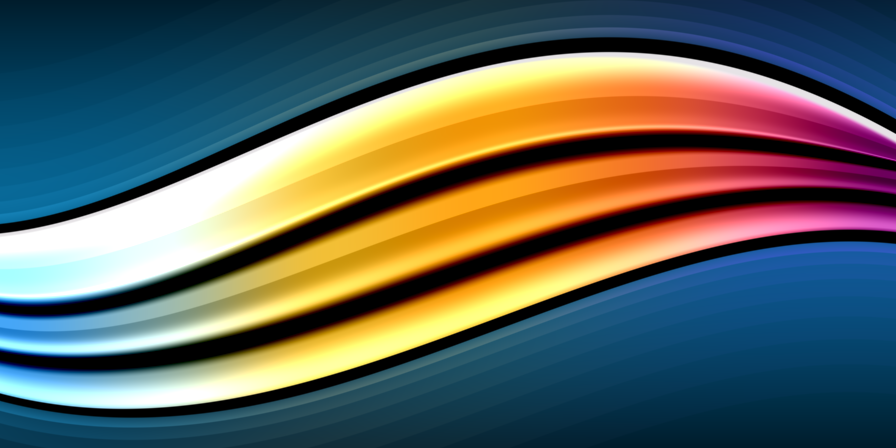
Give the GLSL for this background, as a WebGL 1 fragment shader.

```glsl
precision highp float;
// A glossy ribbon of three folds sweeping over a deep blue backdrop.
// Smooth curves bound the folds; a shade profile across each fold is added
// to a hue that runs along the ribbon, and stepped halos echo its outline.

uniform vec2 u_resolution;

// Curve heights at x = 0, 1/4, 1/2, 3/4 (vec4) and at x = 1 (float)
const vec4 TOP = vec4(0.479, 0.638, 0.831, 0.875);
const float TOP_END = 0.701;
const vec4 CREASE_A = vec4(0.310, 0.401, 0.594, 0.680);
const float CREASE_A_END = 0.628;
const vec4 CREASE_B = vec4(0.203, 0.224, 0.378, 0.529);
const float CREASE_B_END = 0.552;
const vec4 BOTTOM = vec4(0.122, 0.107, 0.250, 0.424);
const float BOTTOM_END = 0.482;

// Hues along the ribbon
const vec3 BLUE = vec3(0.22, 0.60, 0.92);
const vec3 MIST = vec3(0.55, 0.68, 0.66);
const vec3 GOLD = vec3(0.90, 0.70, 0.16);
const vec3 ORANGE = vec3(0.96, 0.60, 0.04);
const vec3 EMBER = vec3(0.90, 0.38, 0.12);
const vec3 ROSE = vec3(0.82, 0.24, 0.40);
const vec3 PLUM = vec3(0.62, 0.12, 0.56);

// Backdrop and halos
const vec3 DEEP = vec3(0.0, 0.11, 0.17);
const vec3 SEA = vec3(0.0, 0.37, 0.55);
const vec3 HALO_CYAN = vec3(0.15, 0.62, 0.85);
const vec3 HALO_GREY = vec3(0.55, 0.62, 0.55);
const vec3 HALO_VIOLET = vec3(0.36, 0.36, 0.95);
const vec3 RIM = vec3(0.90, 0.89, 0.90);
const float HALO_STEP = 0.022;
const float HALO_SPREAD = 0.13;
const float HALO_GAIN = 0.32;

// Quartic through five evenly spaced heights
float curve(float x, vec4 p, float last) {
  float t = 4.0 * x, a = t - 1.0, b = t - 2.0, c = t - 3.0, d = t - 4.0;
  vec4 w = vec4(a*b*c*d / 24.0, -t*b*c*d / 6.0, t*a*c*d / 4.0, -t*a*b*d / 6.0);
  return dot(w, p) + last * t*a*b*c / 24.0;
}

float bump(float t, float center, float width) {
  float k = (t - center) / width;
  return exp(-k * k);
}

vec3 ribbonHue(float x) {
  vec3 c = mix(BLUE, MIST, smoothstep(0.0, 0.20, x));
  c = mix(c, GOLD, smoothstep(0.16, 0.37, x));
  c = mix(c, ORANGE, smoothstep(0.36, 0.54, x));
  c = mix(c, EMBER, smoothstep(0.54, 0.76, x));
  c = mix(c, ROSE, smoothstep(0.70, 0.88, x));
  return mix(c, PLUM, smoothstep(0.84, 1.0, x));
}

// Shade profiles: t runs from the upper to the lower side of a fold
float upperShade(float t, float x, float aa) {
  float s = mix(0.75, 0.10, smoothstep(0.0, 0.42, t));
  s -= 0.12 * smoothstep(-aa, aa, t - 0.47);
  s += 0.28 * bump(t, 0.81, 0.025) + 0.10 * bump(t, 0.76, 0.10);
  s += 0.45 * (1.0 - smoothstep(0.12, 0.45, x));
  return s - 1.6 * smoothstep(0.80, 1.0, t);
}

float middleShade(float t, float x, float aa) {
  float s = 0.05 - 1.2 * (1.0 - smoothstep(-0.03, 0.20, t));
  s -= 0.16 * smoothstep(-aa, aa, t - 0.38);
  s += mix(0.55, 0.30, smoothstep(0.1, 0.5, x)) * bump(t, 0.72, 0.14);
  return s - 1.3 * smoothstep(0.74, 1.0, t);
}

float lowerShade(float t, float x) {
  float s = -1.2 * (1.0 - smoothstep(-0.05, 0.32, t));
  s += 0.48 * smoothstep(0.25, 0.85, t);
  return s - 0.25 * smoothstep(0.88, 1.0, t);
}

// Stacked translucent layers, each brightest at its outer edge
float halo(float d, float aa) {
  float sum = 0.0;
  for (int i = 0; i < 8; i++) {
    float n = float(i);
    float reach = HALO_STEP * (n + 1.0) * (1.0 + HALO_SPREAD * n);
    float inside = 1.0 - smoothstep(-aa, aa, d - reach);
    sum += inside * mix(0.35, 1.0, clamp(d / reach, 0.0, 1.0)) / (1.0 + 1.3 * n);
  }
  return sum * HALO_GAIN;
}

void main() {
  vec2 p = gl_FragCoord.xy / u_resolution;
  float x = p.x, y = p.y, aa = 1.0 / u_resolution.y;
  float top = curve(x, TOP, TOP_END);
  float creaseA = curve(x, CREASE_A, CREASE_A_END);
  float creaseB = curve(x, CREASE_B, CREASE_B_END);
  float bottom = curve(x, BOTTOM, BOTTOM_END);
  float border = mix(0.021, 0.033, smoothstep(0.0, 0.4, x));
  float outerTop = top + border, outerBottom = bottom - 0.8 * border;

  // Backdrop with halos outside the ribbon
  vec3 color = mix(SEA, DEEP, pow(abs(2.0 * y - 1.0), 1.4));
  vec3 haloColor = mix(HALO_CYAN, HALO_GREY, smoothstep(0.05, 0.40, x));
  haloColor = mix(haloColor, HALO_VIOLET, smoothstep(0.50, 0.90, x));
  float outside = max(y - outerTop, outerBottom - y);
  color = mix(color, haloColor, min(halo(max(outside, 0.0), aa), 0.75));
  color *= smoothstep(-aa, aa, outside);

  // Three folds, split by the dark creases
  float tA = (top - y) / (top - creaseA);
  float tB = (creaseA - y) / (creaseA - creaseB);
  float tC = (creaseB - y) / (creaseB - bottom);
  float shade = mix(lowerShade(tC, x), middleShade(tB, x, aa / (creaseA - creaseB)),
                    smoothstep(-aa, aa, y - creaseB));
  shade = mix(shade, upperShade(tA, x, aa / (top - creaseA)), smoothstep(-aa, aa, y - creaseA));
  shade -= 0.25 * smoothstep(0.75, 1.0, x);
  vec3 ribbon = clamp(ribbonHue(x) + shade, 0.0, 1.0);

  // Pale rim along the upper edge
  float rimWidth = mix(0.010, 0.026, smoothstep(0.5, 1.0, x));
  ribbon = mix(RIM, ribbon, smoothstep(0.5 * rimWidth, rimWidth, top - y));
  color = mix(color, ribbon, smoothstep(-aa, aa, min(top - y, y - bottom)));
  gl_FragColor = vec4(color, 1.0);
}
```
